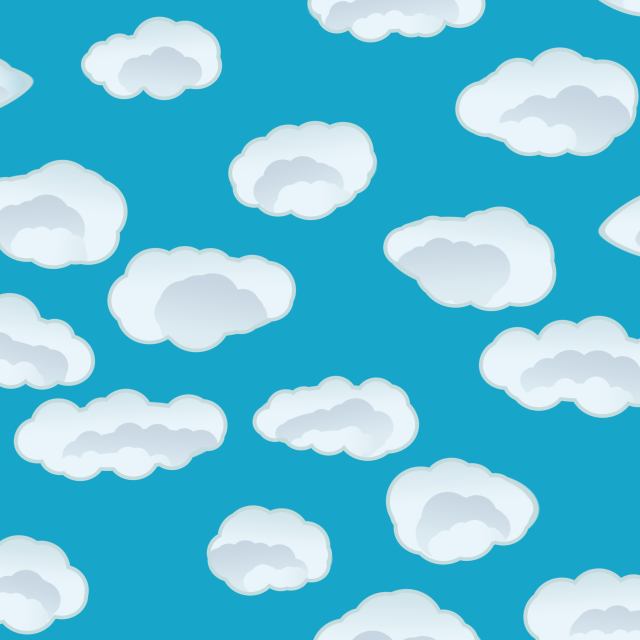
Write a WebGL 1 fragment shader that draws this pattern.

```glsl
precision highp float;

uniform vec2 u_resolution;

const float TAU = 6.2831853;
const float RIM_WIDTH = 0.0062;
const vec2 CELL = vec2(0.36, 0.2);
const float ROW_SHIFT = 0.4;
const float ROW_SLOPE = 0.2;

const vec3 SKY = vec3(0.09, 0.65, 0.79);
const vec3 RIM = vec3(0.77, 0.86, 0.865);
const vec3 LIGHT = vec3(0.915, 0.96, 0.98);
const vec3 CROWN = vec3(0.82, 0.895, 0.92);
const vec3 SHADE = vec3(0.78, 0.84, 0.885);
const vec3 SHADE_BASE = vec3(0.87, 0.925, 0.95);
const vec3 LENS_TIP = vec3(0.60, 0.78, 0.84);

float hash(vec2 p) {
  vec3 q = fract(p.xyx * vec3(0.1031, 0.1030, 0.0973));
  q += dot(q, q.yzx + 33.33);
  return fract((q.x + q.y) * q.z);
}

vec2 rotate(vec2 p, float angle) {
  float c = cos(angle);
  float s = sin(angle);
  return vec2(c * p.x + s * p.y, c * p.y - s * p.x);
}

float cover(float dist, float pixel) {
  return 1.0 - smoothstep(-0.75 * pixel, 0.75 * pixel, dist);
}

float ellipse(vec2 p, vec2 halfSize) {
  return (length(p / halfSize) - 1.0) * halfSize.y;
}

// Ring of uneven lobes around an elliptical body, thinner towards one side
float puff(vec2 p, vec2 halfSize, float taper, vec2 seed) {
  p.y *= p.y < 0.0 ? 1.1 : 1.0;
  float dist = ellipse(p, halfSize * vec2(0.86, 0.72));
  vec2 ring = halfSize - 0.58 * halfSize.y;
  for (int i = 0; i < 11; i++) {
    float k = float(i);
    float angle = TAU * (k + 0.8 * hash(seed + k * 1.7)) / 11.0;
    vec2 dir = vec2(cos(angle), sin(angle));
    float thin = 1.0 - taper * dir.x;
    float radius = halfSize.y * mix(0.42, 0.7, hash(seed + k * 2.3 + 9.0));
    radius *= mix(1.0, 0.82, abs(dir.x)) * thin;
    dist = min(dist, length(p - dir * ring * vec2(1.0, thin)) - radius);
  }
  return dist;
}

// Smooth almond with rounded tips and one low bulge on top
float lens(vec2 p, vec2 halfSize) {
  float slope = 2.0 * halfSize.y * p.x / (halfSize.x * halfSize.x);
  float arch = halfSize.y * (1.0 - p.x * p.x / (halfSize.x * halfSize.x));
  float almond = (length(vec2(p.y, 0.012)) - arch) / sqrt(1.0 + slope * slope);
  vec2 bulge = p - halfSize * vec2(0.14, 0.28);
  return min(almond, ellipse(bulge, halfSize * vec2(0.52, 0.85)));
}

float shape(vec2 p, vec2 halfSize, float taper, vec2 seed, bool isLens) {
  return isLens ? lens(p, halfSize) : puff(p, halfSize, taper, seed);
}

// Rim, graded crown, inner shadow and a bright foot, painted over base
vec3 paintCloud(vec3 base, vec2 p, vec2 halfSize, vec2 id, bool isLens, float pixel) {
  float taper = mix(-0.35, 0.35, hash(id + 37.0));
  float dist = shape(p, halfSize, taper, id, isLens);
  if (dist > pixel) return base;

  vec2 q = p / halfSize;
  vec3 fill = mix(LIGHT, CROWN, smoothstep(0.1, 1.05, q.y));
  if (isLens) fill = mix(fill, LENS_TIP, 0.85 * smoothstep(0.3, 1.0, q.x));

  float side = mix(-0.2, 0.2, hash(id + 43.0));
  vec2 shadeAt = p - halfSize * vec2(side, -0.32);
  vec2 shadeSize = halfSize * vec2(mix(0.55, 0.8, hash(id + 47.0)), 0.66);
  float shadeDist = shape(shadeAt, shadeSize, taper, id + 5.0, isLens);
  float fade = smoothstep(-0.8, 0.4, q.y + 0.3 * q.x * sign(side));
  fill = mix(fill, mix(SHADE_BASE, SHADE, fade), cover(shadeDist, pixel));

  if (hash(id + 59.0) > 0.4) {
    vec2 footAt = p - halfSize * vec2(-0.8 * side, -0.62);
    float footDist = shape(footAt, halfSize * vec2(0.52, 0.46), 0.0, id + 8.0, isLens);
    vec3 foot = mix(LIGHT, SHADE_BASE, smoothstep(0.1, 0.6, q.x));
    fill = mix(fill, foot, cover(footDist, pixel));
  }

  vec3 rimmed = mix(base, RIM, cover(dist, pixel));
  return mix(rimmed, fill, cover(dist + RIM_WIDTH, pixel));
}

// Size, tilt and position of the cloud that belongs to one cell
vec3 placeCloud(vec3 base, vec2 uv, vec2 id, float pixel) {
  bool isLens = hash(id + 71.0) < 0.15;
  float size = mix(0.8, 1.15, hash(id + 11.0));
  float stretch = mix(0.88, 1.12, hash(id + 23.0));
  vec2 halfSize = size * vec2(0.147 * stretch, 0.078 / stretch);
  if (isLens) halfSize.y *= 0.7;

  vec2 slack = max(0.5 * CELL - halfSize, 0.0) + 0.006;
  vec2 jitter = 2.0 * vec2(hash(id + 3.0), hash(id + 17.0)) - 1.0;
  vec2 center = (id + vec2(0.5 + ROW_SHIFT * id.y, 0.5)) * CELL;
  center.y += ROW_SLOPE * center.x;
  vec2 p = uv - center - jitter * slack;
  float tilt = mix(-0.16, 0.16, hash(id + 31.0));
  return paintCloud(base, rotate(p, tilt), halfSize, id, isLens, pixel);
}

void main() {
  float scale = min(u_resolution.x, u_resolution.y);
  float pixel = 1.0 / scale;
  vec2 uv = gl_FragCoord.xy / scale + vec2(0.13, 0.07);
  vec3 color = SKY;

  // One cloud per cell of a slanted, staggered grid
  float row = floor((uv.y - ROW_SLOPE * uv.x) / CELL.y);
  for (int j = -1; j <= 1; j++) {
    float y = row + float(j);
    float column = floor(uv.x / CELL.x - ROW_SHIFT * y);
    for (int i = -1; i <= 1; i++) {
      color = placeCloud(color, uv, vec2(column + float(i), y), pixel);
    }
  }
  gl_FragColor = vec4(color, 1.0);
}
```
